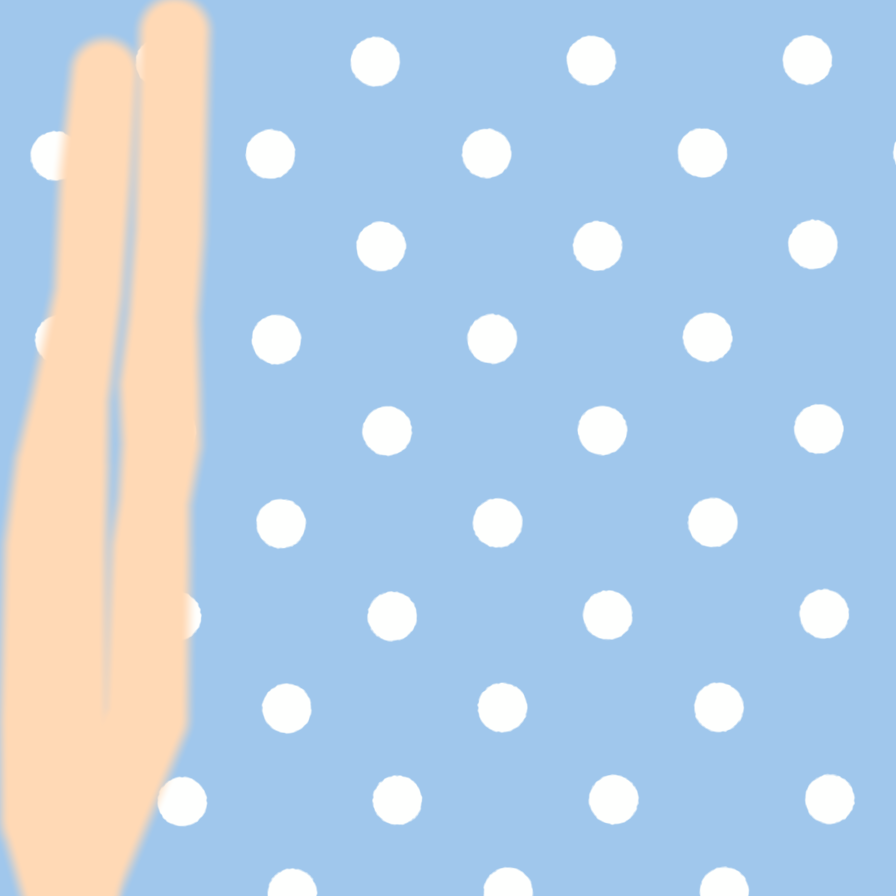
Reproduce this pattern procedurally as a three.js fragment shader.

```glsl
// White polka dots on sky blue, with two soft peach strokes standing at the left.
// The dots sit on a slightly tilted diamond lattice, found by rounding lattice
// coordinates; each stroke is a chain of tapered capsules with a blurred rim.

varying vec2 vUv;

const vec3 SKY = vec3(0.627, 0.780, 0.925);
const vec3 WHITE = vec3(0.995, 1.0, 0.995);
const vec3 PEACH = vec3(1.0, 0.850, 0.710);

const vec2 FIRST_DOT = vec2(0.4195, 0.931);
const vec2 STEP_ACROSS = vec2(0.2409, 0.0009);
const vec2 STEP_DOWN = vec2(-0.1174, -0.1035);
const float DOT_RADIUS = 0.0275;
const float DOT_EDGE = 0.0014;
const float DOT_RAGGED = 0.0006;
const float DOT_SHIFT = 0.0012;
const float STROKE_BLUR = 0.010;

float hash(vec2 p) {
  return fract(sin(dot(p, vec2(127.1, 311.7))) * 43758.5);
}

float valueNoise(vec2 p) {
  vec2 cell = floor(p);
  vec2 f = fract(p);
  f = f * f * (3.0 - 2.0 * f);
  float low = mix(hash(cell), hash(cell + vec2(1.0, 0.0)), f.x);
  float high = mix(hash(cell + vec2(0.0, 1.0)), hash(cell + 1.0), f.x);
  return mix(low, high, f.y);
}

float cross2(vec2 a, vec2 b) {
  return a.x * b.y - a.y * b.x;
}

// Coverage of the lattice dot nearest to p
float polkaDots(vec2 p) {
  vec2 q = p - FIRST_DOT;
  float area = cross2(STEP_ACROSS, STEP_DOWN);
  vec2 id = floor(vec2(cross2(q, STEP_DOWN), cross2(STEP_ACROSS, q)) / area + 0.5);
  vec2 shift = (vec2(hash(id), hash(id + 17.0)) - 0.5) * DOT_SHIFT;
  vec2 center = id.x * STEP_ACROSS + id.y * STEP_DOWN + shift;
  float ragged = (valueNoise(p * 300.0) - 0.5) * 2.0 * DOT_RAGGED;
  float d = length(q - center) - DOT_RADIUS + ragged;
  return 1.0 - smoothstep(-DOT_EDGE, DOT_EDGE, d);
}

// Distance to a capsule; each end is (x, y, radius)
float taper(vec2 p, vec3 a, vec3 b) {
  vec2 axis = b.xy - a.xy;
  float t = clamp(dot(p - a.xy, axis) / dot(axis, axis), 0.0, 1.0);
  return length(p - a.xy - axis * t) - mix(a.z, b.z, t);
}

// Extends a chain of capsules from its tip to the next joint
void extend(vec2 p, inout float d, inout vec3 tip, vec3 next) {
  d = min(d, taper(p, tip, next));
  tip = next;
}

float leftStroke(vec2 p) {
  float d = 1.0;
  vec3 tip = vec3(0.117, 0.919, 0.037);
  extend(p, d, tip, vec3(0.107, 0.805, 0.040));
  extend(p, d, tip, vec3(0.099, 0.674, 0.038));
  extend(p, d, tip, vec3(0.079, 0.557, 0.043));
  extend(p, d, tip, vec3(0.069, 0.479, 0.052));
  extend(p, d, tip, vec3(0.062, 0.388, 0.057));
  extend(p, d, tip, vec3(0.060, 0.193, 0.060));
  extend(p, d, tip, vec3(0.067, 0.089, 0.066));
  extend(p, d, tip, vec3(0.078, 0.000, 0.052));
  return d;
}

float rightStroke(vec2 p) {
  float d = 1.0;
  vec3 tip = vec3(0.195, 0.964, 0.039);
  extend(p, d, tip, vec3(0.189, 0.740, 0.039));
  extend(p, d, tip, vec3(0.182, 0.648, 0.039));
  extend(p, d, tip, vec3(0.178, 0.570, 0.045));
  extend(p, d, tip, vec3(0.180, 0.505, 0.044));
  extend(p, d, tip, vec3(0.172, 0.440, 0.040));
  extend(p, d, tip, vec3(0.168, 0.388, 0.044));
  extend(p, d, tip, vec3(0.163, 0.199, 0.047));
  extend(p, d, tip, vec3(0.085, 0.023, 0.052));
  return d;
}

float softFill(float d) {
  return 1.0 - smoothstep(-STROKE_BLUR, STROKE_BLUR, d);
}

void main() {
  vec3 color = mix(SKY, WHITE, polkaDots(vUv));
  color = mix(color, PEACH, softFill(leftStroke(vUv)));
  color = mix(color, PEACH, softFill(rightStroke(vUv)));
  gl_FragColor = vec4(color, 1.0);
}
```
